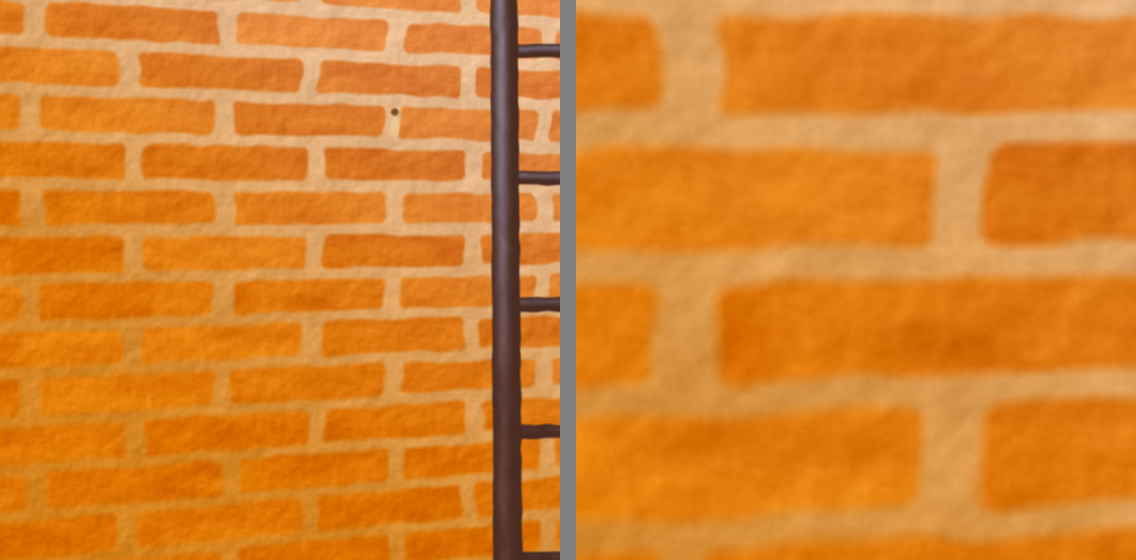
Left, the full canvas; right, a detail of the centre.
Write a three.js fragment shader that draws this texture.

```glsl
varying vec2 vUv;

const vec2 BRICK_PITCH = vec2(0.32, 0.08);
const vec2 BRICK_HALF = vec2(0.143, 0.0285);
const vec3 BRICK_WARM = vec3(0.87, 0.455, 0.01);
const vec3 BRICK_PALE = vec3(0.86, 0.49, 0.21);
const vec3 MORTAR_WARM = vec3(0.83, 0.51, 0.12);
const vec3 MORTAR_PALE = vec3(0.89, 0.71, 0.54);
const vec3 METAL_DARK = vec3(0.29, 0.17, 0.13);
const vec3 METAL_BROWN = vec3(0.36, 0.22, 0.19);
const vec3 METAL_SHEEN = vec3(0.50, 0.43, 0.48);

float hash(vec2 p) {
  return fract(sin(dot(p, vec2(127.1, 311.7))) * 43758.5453);
}

float noise(vec2 p) {
  vec2 i = floor(p);
  vec2 f = fract(p);
  f = f * f * (3.0 - 2.0 * f);
  return mix(mix(hash(i), hash(i + vec2(1.0, 0.0)), f.x),
             mix(hash(i + vec2(0.0, 1.0)), hash(i + vec2(1.0, 1.0)), f.x), f.y);
}

float fbm(vec2 p) {
  float sum = 0.0;
  float amplitude = 0.5;
  for (int i = 0; i < 4; i++) {
    sum += amplitude * noise(p);
    p = p * 2.03 + 17.3;
    amplitude *= 0.5;
  }
  return sum / 0.9375;
}

float roundedBox(vec2 p, vec2 halfSize, float radius) {
  vec2 d = abs(p) - halfSize + radius;
  return length(max(d, 0.0)) + min(max(d.x, d.y), 0.0) - radius;
}

// Wall seen at an angle: columns and rows shrink to the right
vec2 wallCoords(vec2 uv) {
  float d = uv.x - 0.0586;
  float column = 2.737 * d / (1.0 - 0.183 * d);
  float row = (0.629 - uv.y) / (0.0854 - 0.0127 * uv.x) + 4.5;
  return vec2(column, row);
}

// Plaster relief lit from the upper left
float relief(vec2 uv, float scale) {
  vec2 p = uv * scale;
  return fbm(p) - fbm(p + vec2(-0.35, 0.35));
}

vec3 brickWall(vec2 uv) {
  vec2 warp = vec2(noise(uv * 24.0), noise(uv * 28.0 + 40.0)) - 0.5;
  vec2 wall = wallCoords(uv + warp * vec2(0.012, 0.007));
  float row = floor(wall.y);
  wall.x += 0.5 * mod(row, 2.0) + 0.05 * (hash(vec2(row, 3.0)) - 0.5);
  vec2 id = vec2(floor(wall.x), row);
  float tone = hash(id + 9.0) - 0.5;

  // Lamp light turns from orange at the lower left to pale at the upper right
  float pale = smoothstep(0.0, 0.9, uv.y * 0.8 + uv.x * 0.5 - 0.2);
  vec2 local = (fract(wall) - 0.5) * BRICK_PITCH;
  vec2 halfSize = BRICK_HALF + vec2(0.004, 0.003) * (hash(id + 5.0) - 0.5);
  halfSize.y += 0.002 * (1.0 - pale);
  float edge = roundedBox(local, halfSize, 0.011);
  float blur = mix(0.008, 0.0045, pale);
  float brickMask = 1.0 - smoothstep(-blur, blur, edge);

  float mottle = fbm(uv * vec2(13.0, 30.0) + id * 3.7) - 0.5;
  vec3 brick = mix(BRICK_WARM, BRICK_PALE, pale * pale);
  brick += vec3(0.12, 0.15, 0.08) * mottle + vec3(0.04, 0.06, 0.05) * tone;
  vec3 mortar = mix(MORTAR_WARM, MORTAR_PALE, pale);
  mortar += 0.09 * (fbm(uv * 18.0 + 60.0) - 0.5);

  vec3 color = mix(mortar, brick, brickMask);
  color += 0.05 * smoothstep(0.75, 1.0, uv.y) * uv.x;
  color += 0.10 * relief(uv, 55.0) + 0.04 * relief(uv, 130.0);
  return color;
}

// Chipped corner with a small dark hole
vec3 addChip(vec3 color, vec2 uv, vec2 center) {
  float scar = length((uv - center + vec2(0.0, 0.026)) * vec2(1.8, 0.7));
  color = mix(color, vec3(0.94, 0.80, 0.60), 0.7 * (1.0 - smoothstep(0.008, 0.02, scar)));
  float hole = 1.0 - smoothstep(0.003, 0.010, length(uv - center));
  return mix(color, vec3(0.40, 0.24, 0.08), 0.85 * hole);
}

// Rounded metal tube, t runs from -1 to 1 across it
vec3 addTube(vec3 color, float t, float sheenAt, vec3 sheen, float softness, float mask) {
  float highlight = exp(-5.0 * (t - sheenAt) * (t - sheenAt));
  vec3 metal = mix(METAL_DARK, sheen, highlight);
  float cover = 1.0 - smoothstep(1.0 - softness, 1.0 + softness, abs(t));
  return mix(color, metal, cover * mask);
}

vec3 addLadder(vec3 color, vec2 uv) {
  float wobble = 0.003 * (noise(uv * 45.0) - 0.5);
  vec3 sheen = mix(METAL_BROWN, METAL_SHEEN, smoothstep(0.1, 0.8, uv.y));
  sheen += 0.12 * (fbm(uv * vec2(60.0, 25.0)) - 0.5);

  // Rungs
  float rungOffset = mod(1.0 - uv.y - 0.0911 + 0.11325, 0.2265) - 0.11325;
  float rungMask = smoothstep(0.910, 0.918, uv.x);
  color = addTube(color, (rungOffset + wobble) / 0.0125, -0.35, sheen * 0.85, 0.25, rungMask);

  // Upright
  float center = mix(0.907, 0.900, uv.y);
  float radius = mix(0.026, 0.024, uv.y);
  return addTube(color, (uv.x - center + wobble) / radius, -0.25, sheen, 0.12, 1.0);
}

void main() {
  vec3 color = brickWall(vUv);
  color = addChip(color, vUv, vec2(0.705, 0.800));
  color = addLadder(color, vUv);
  gl_FragColor = vec4(clamp(color, 0.0, 1.0), 1.0);
}
```
